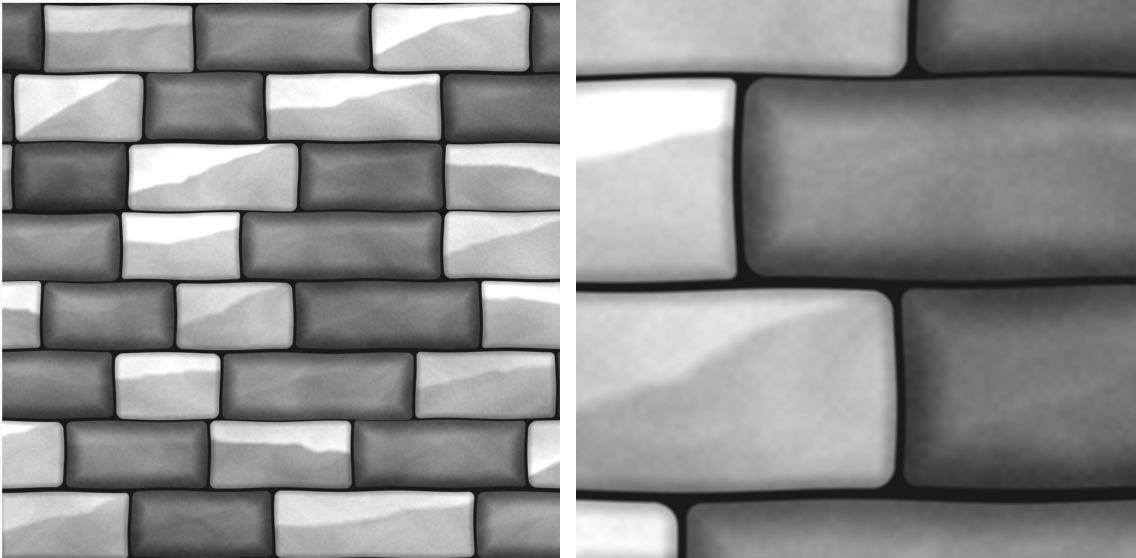
Left, the full canvas; right, a detail of the centre.
A WebGL 2 fragment shader for this texture:

```glsl
#version 300 es
precision highp float;
// A wall of eight courses of grey, glossy stone blocks with thin dark joints.
// Each block is a rounded box between two jittered joints; its tone, clouding
// and slanted gloss come from hashes, layered sines and its own coordinates.

uniform vec2 u_resolution;
out vec4 outColor;

const int ROWS = 8;
const float ROW_HEIGHT = 0.1247;
const float BLOCK_PITCH = 0.271;
const float JOINT_JITTER = 0.52;     // share of the pitch
const float HALF_GAP = 0.0027;
const float CORNER = 0.011;
const vec2 MARGIN = vec2(0.004, 0.005);  // left, top
// Shift of each course in blocks; even blocks are light, odd ones dark.
const float ROW_SHIFT[ROWS] = float[ROWS](
    0.44, -0.09, -1.13, 0.82, -0.82, 0.58, -0.73, -0.04);

const vec3 PAPER = vec3(0.97, 0.98, 0.97);
const vec3 JOINT = vec3(0.10, 0.098, 0.098);
const float DARK_TONE = 0.49;
const float LIGHT_TONE = 0.69;
const float TONE_SPREAD = 0.20;
const float CLOUD = 0.11;
const float GLOSS = 0.42;
const float GRAIN = 0.035;

struct Block {
    float dist;   // signed distance to the outline
    vec2 local;   // -1 to 1 across the block
    vec2 id;
};

float hash(vec2 v) {
    vec3 a = fract(v.xyx * 0.1031);
    a += dot(a, a.yzx + 33.33);
    return fract((a.x + a.y) * a.z);
}

float valueNoise(vec2 p) {
    vec2 i = floor(p), f = fract(p);
    f = f * f * (3.0 - 2.0 * f);
    return mix(mix(hash(i), hash(i + vec2(1, 0)), f.x),
               mix(hash(i + vec2(0, 1)), hash(i + vec2(1, 1)), f.x), f.y);
}

// Layered sines that bend each other, about -1 to 1.
float clouds(vec2 p) {
    float sum = 0.0, weight = 0.5;
    for (int i = 0; i < 4; i++) {
        p += 0.6 * sin(p.yx * 1.3 + float(i));
        sum += weight * sin(p.x) * cos(p.y + 0.7 * sin(p.x));
        p = mat2(1.4, 1.0, -1.0, 1.4) * p;
        weight *= 0.55;
    }
    return sum;
}

float jointX(float column, int row) {
    float jitter = hash(vec2(column, row) + 17.0) - 0.5;
    return (column + ROW_SHIFT[row] + JOINT_JITTER * jitter) * BLOCK_PITCH;
}

Block blockAt(vec2 p, float column, int row) {
    vec2 id = vec2(column, row);
    float left = jointX(column, row), right = jointX(column + 1.0, row);
    float lift = 0.005 * (hash(id + 5.0) - 0.5);
    vec2 center = vec2(0.5 * (left + right), (float(row) + 0.5) * ROW_HEIGHT + lift);
    vec2 halfSize = 0.5 * vec2(right - left, ROW_HEIGHT) - HALF_GAP;
    float radius = CORNER * (0.4 + hash(id + 9.0));
    vec2 q = abs(p - center) - halfSize + radius;
    float d = length(max(q, 0.0)) + min(max(q.x, q.y), 0.0) - radius;
    return Block(d, (p - center) / halfSize * vec2(1, -1), id);
}

// The block whose inside reaches deepest at p; y runs downward.
Block nearestBlock(vec2 p) {
    Block best = Block(1.0, vec2(0), vec2(0));
    int course = int(floor(p.y / ROW_HEIGHT));
    for (int row = max(course - 1, 0); row <= min(course + 1, ROWS - 1); row++) {
        float column = floor(p.x / BLOCK_PITCH - ROW_SHIFT[row]);
        for (float k = -1.0; k <= 1.0; k++) {
            Block b = blockAt(p, column + k, row);
            if (b.dist < best.dist) best = b;
        }
    }
    return best;
}

float blockTone(Block b, vec2 p) {
    float light = 1.0 - mod(b.id.x, 2.0);
    vec2 seed = 40.0 * vec2(hash(b.id + 1.0), hash(b.id + 2.0));
    float tone = mix(DARK_TONE, LIGHT_TONE, light);
    tone += TONE_SPREAD * (hash(b.id + 3.0) - 0.5);
    tone += CLOUD * clouds(p * vec2(17, 24) + seed) + 0.05 * b.local.y;
    // Slanted sheen: one crisp edge, then a slow fade.
    float slope = mix(-0.8, 0.35, hash(b.id + 4.0));
    float sheen = 0.75 * b.local.y + slope * b.local.x + 0.22 * clouds(p * 14.0 + seed) - 0.15;
    float gloss = smoothstep(0.0, 0.16, sheen) * exp(-0.9 * max(sheen, 0.0));
    tone += GLOSS * gloss * mix(0.12, 0.35 + 0.65 * hash(b.id + 6.0), light);
    // Dark blocks sit deeper, so shade spreads further in from their edges.
    float depth = mix(0.034, 0.012, light);
    tone *= mix(mix(0.52, 0.74, light), 1.0, smoothstep(0.0, depth, -b.dist));
    return tone + GRAIN * (valueNoise(p * 230.0) - 0.5);
}

void main() {
    vec2 uv = gl_FragCoord.xy / u_resolution;
    vec2 p = vec2(uv.x, 1.0 - uv.y);
    float blur = max(0.0016, 0.8 / u_resolution.y);
    vec2 wall = p - vec2(0.0, MARGIN.y);
    wall += 0.0013 * sin(wall.yx * vec2(43, 31) + 2.0 * sin(wall * 19.0));
    Block b = nearestBlock(wall);
    vec3 stone = vec3(clamp(blockTone(b, wall), 0.0, 1.0));
    vec3 color = mix(stone, JOINT, smoothstep(-blur, blur, b.dist));
    vec2 inside = smoothstep(MARGIN - 0.001, MARGIN + 0.001, p);
    outColor = vec4(mix(PAPER, color, inside.x * inside.y), 1.0);
}
```
